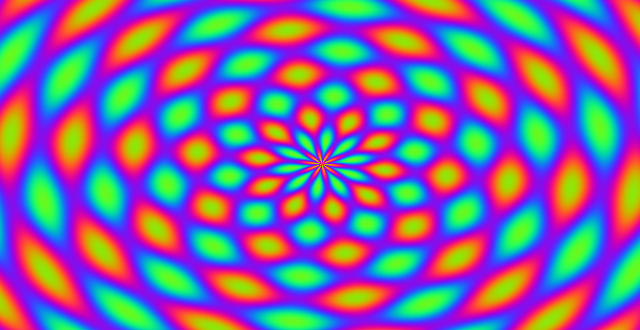
Reproduce this background procedurally as a WebGL 1 fragment shader.

```glsl
precision highp float;

uniform vec2 u_resolution;

#define TAU 6.2831853
#define CENTER vec2(0.503, 0.503)
#define STRETCH vec2(1.4, 1.0)
#define PETALS 10.0
#define PETAL_TURN 1.833
#define RING_GAP 0.1374
#define BASE_HUE 0.244
#define HUE_SWING 0.478

// Smooth rainbow: three cosines a third of a turn apart
vec3 rainbow(float hue) {
    return 0.5 + 0.5 * cos(TAU * (hue + vec3(0.0, 1.0, 2.0) / 3.0));
}

// Rings against spokes: a checkerboard of curved diamonds in -1..1
float petalWave(vec2 p, float pixel) {
    float radius = length(p);
    float angle = atan(p.y, p.x + step(radius, 1e-6));
    float rings = cos(TAU * radius / RING_GAP);
    float spokes = cos(PETALS * angle - PETAL_TURN);
    // Fade the spokes where they become thinner than a pixel
    spokes *= smoothstep(0.0, 2.0 * pixel, radius);
    return 0.5 * (rings - spokes);
}

void main() {
    vec2 p = (gl_FragCoord.xy / u_resolution - CENTER) * STRETCH;
    float wave = petalWave(p, 1.0 / u_resolution.y);

    // Crests run through red to lime, troughs through blue to green
    gl_FragColor = vec4(rainbow(BASE_HUE - HUE_SWING * wave), 1.0);
}
```
